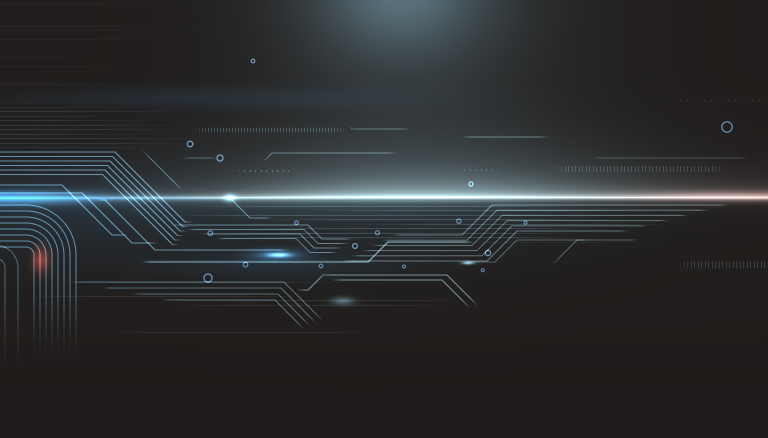
This background is drawn by a Shadertoy shader. Its source:

```glsl
// Dark circuit-board backdrop: a glowing horizon with bent wires, rings and data ticks.

float px; // size of one pixel in canvas units

float hash(float n) {
    n = fract(n * 0.1031);
    n *= n + 33.33;
    return fract(n * (n + n));
}

float stroke(float d, float halfWidth) {
    return clamp((halfWidth - d) / px + 0.5, 0.0, 1.0);
}

float span(float x, float a, float b, float soft) {
    return smoothstep(a, a + soft, x) * (1.0 - smoothstep(b - soft, b, x));
}

// Horizontal wire from a to b that climbs by "rise" at 45 degrees after "bend"
float wire(vec2 p, float a, float b, float y, float bend, float rise) {
    float run = p.x - bend, size = abs(rise);
    float d = abs(p.y - y - sign(rise) * clamp(run, 0.0, size));
    if (run > 0.0 && run < size) d *= 0.707;
    return stroke(d, 0.005) * span(p.x, a, b, 0.12);
}

float ring(vec2 p, float x, float y, float r) {
    return stroke(abs(length(p - vec2(x, y)) - r), 0.006);
}

// Row of upright marks
float ticks(vec2 p, float a, float b, float y, float h, float gap) {
    float d = abs(fract(p.x / gap) - 0.5) * gap;
    return stroke(d, 0.003) * stroke(abs(p.y - y), h) * span(p.x, a, b, 0.2);
}

float spot(vec2 p, float x, float y, float w, float h) {
    vec2 q = (p - vec2(x, y)) / vec2(w, h);
    return exp(-dot(q, q));
}

// Nested quarter turns running right, then down
float corner(vec2 p, vec2 c, float inner, float count, float gap) {
    vec2 q = p - c;
    float d = q.y < 0.0 ? q.x : (q.x < 0.0 ? q.y : length(q));
    float k = clamp(round((d - inner) / gap), 0.0, count);
    return stroke(abs(d - inner - k * gap), 0.005) * smoothstep(-1.1, -0.1, q.y);
}

void mainImage(out vec4 fragColor, in vec2 fragCoord) {
    // The canvas is 7.68 units wide
    px = 7.68 / iResolution.x;
    vec2 p = fragCoord * px;
    float up = p.y - 2.4;
    float centre = spot(p, 4.2, p.y, 2.1, 1.0);
    vec3 cool = vec3(0.6, 0.88, 1.0), blue = vec3(0.2, 0.65, 1.0);

    // Backdrop, overhead light and haze around the horizon
    vec3 col = vec3(0.127, 0.114, 0.109) * (0.92 + 0.08 * smoothstep(0.0, 1.5, p.y));
    col += cool * (0.24 * spot(p, 4.0, 4.5, 0.8, 0.65) + 0.14 * spot(p, 4.1, 4.4, 1.5, 1.3));
    if (up > 0.0) {
        col += vec3(0.36, 0.45, 0.47) * exp(-up / 0.2) * centre;
        col += cool * 0.14 * exp(-up * up / 0.6) * centre;
        col += vec3(0.2, 0.16, 0.16) * exp(-up / 0.12) * smoothstep(4.5, 7.7, p.x);
    } else {
        col += vec3(0.07, 0.15, 0.19) * exp(up / 0.3) * spot(p, 3.6, p.y, 2.4, 1.0);
    }
    col += blue * 0.08 * (spot(p, 2.8, 1.72, 1.1, 0.13) + spot(p, 2.0, 3.4, 1.9, 0.1) + spot(p, 0.6, 2.3, 1.4, 0.55));

    // Faint streaks, one per row, left of the overhead light and under the horizon
    float row = floor(p.y / 0.045);
    float start = hash(row + 7.0) * 2.5;
    float high = span(p.y, 2.85, 3.35, 0.1) + 0.35 * step(0.7, hash(row)) * step(3.3, p.y);
    float streak = 0.2 * high * (1.0 - smoothstep(0.6, 2.2, p.x + start * 0.3));
    streak += 0.28 * span(p.y, 1.92, 2.4, 0.1) * span(p.x, 1.3 + start, 5.6 + start * 0.6, 1.2);
    streak += 0.16 * step(0.72, hash(row + 31.0)) * span(p.y, 0.9, 1.9, 0.2) * span(p.x, start, start + 3.2, 1.0);
    col += cool * streak * stroke(abs(fract(p.y / 0.045) - 0.5) * 0.045, 0.003);

    // Wire bundles
    float w = 0.0;
    for (float k = 0.0; k < 6.0; k++) {
        w += wire(p, -0.3, 1.95 - 0.03 * k, 2.86 - 0.045 * k, 1.15 - 0.025 * k, -0.7);
        w += 0.75 * wire(p, 3.9 - 0.1 * k, 7.3 - 0.2 * k, 2.03 - 0.052 * k, 4.62 + 0.05 * k, 0.3);
        if (k < 4.0) {
            w += 0.8 * wire(p, 1.7 + 0.15 * k, 3.55 - 0.05 * k, 2.13 - 0.045 * k, 3.08 - 0.04 * k, -0.14);
            w += 0.7 * wire(p, 0.7 + 0.3 * k, 3.25 - 0.06 * k, 1.56 - 0.06 * k, 2.84 - 0.03 * k, -0.52);
        }
        if (k < 2.0) {
            w += wire(p, 3.2 + 0.1 * k, 4.8 - 0.08 * k, 1.63 - 0.05 * k, 4.47 - 0.05 * k, -0.32);
            w += wire(p, -0.3, 1.3 + 0.3 * k, 2.53 - 0.08 * k, 0.62 + 0.2 * k, -0.5);
            w += 0.6 * wire(p, 4.6 + 0.9 * k, 6.4 - 0.5 * k, 1.76, 4.95 + 0.6 * k, 0.22);
        }
    }
    // Single wires
    w += 1.3 * wire(p, 1.4, 4.75, 1.76, 3.68, 0.2) + wire(p, 2.95, 3.3, 1.48, 3.08, 0.15);
    w += wire(p, 0.95, 2.9, 2.38, 1.05, -0.5) + 0.7 * wire(p, 1.4, 1.85, 2.9, 1.4, -0.4);
    w += 0.8 * wire(p, 2.25, 2.75, 2.4, 2.3, -0.2) + 0.7 * wire(p, 2.6, 3.98, 2.78, 2.65, 0.07);
    w += 0.6 * wire(p, 3.45, 4.12, 3.16, 3.45, -0.07) + 0.7 * wire(p, 4.6, 5.5, 3.01, 9.0, 0.0);
    w += 0.4 * wire(p, 5.9, 7.5, 2.8, 9.0, 0.0) + 0.6 * wire(p, 1.8, 2.2, 2.8, 9.0, 0.0);
    w += corner(p, vec2(0.26, 1.83), 0.08, 7.0, 0.06) + 0.7 * corner(p, vec2(-0.05, 1.7), 0.1, 1.0, 0.13);
    col += mix(vec3(0.25, 0.42, 0.52), vec3(0.33, 0.44, 0.47), smoothstep(0.0, 4.0, p.x)) * min(w, 1.4);

    // Tick and dot rows
    float marks = ticks(p, 1.9, 3.5, 3.08, 0.022, 0.03) + ticks(p, 5.5, 7.3, 2.69, 0.03, 0.035);
    marks += ticks(p, 6.75, 7.9, 1.73, 0.035, 0.035) + ticks(p, 6.5, 7.9, 3.37, 0.006, 0.06);
    marks += 2.0 * (ticks(p, 2.3, 3.0, 2.67, 0.008, 0.055) + ticks(p, 4.5, 5.05, 2.68, 0.006, 0.055));
    col += cool * 0.28 * marks;

    // Large rings, then small ones scattered over the middle
    float rings = ring(p, 7.27, 3.11, 0.052) + ring(p, 2.08, 1.6, 0.04);
    rings += ring(p, 1.9, 2.94, 0.028) + ring(p, 2.2, 2.8, 0.03) + ring(p, 4.88, 1.85, 0.026);
    rings += ring(p, 3.55, 1.92, 0.024) + ring(p, 4.71, 2.54, 0.02) + ring(p, 2.53, 3.77, 0.018);
    for (float k = 0.0; k < 9.0; k++) {
        float y = 2.18 - 0.4 * mod(k, 2.0) - 0.15 * hash(k + 50.0);
        rings += 0.8 * ring(p, 2.0 + 0.4 * k + 0.2 * hash(k + 3.0), y, 0.014 + 0.01 * hash(k + 90.0));
    }
    col += vec3(0.3, 0.47, 0.62) * rings;

    // Horizon beam, blue at the left end and rosy at the right
    vec3 beam = mix(vec3(0.25, 0.65, 0.95), vec3(0.75, 0.87, 0.88), smoothstep(0.0, 2.8, p.x));
    beam = mix(beam, vec3(0.92, 0.76, 0.74), smoothstep(5.0, 7.5, p.x));
    col += beam * (0.7 * exp(-abs(up) / 0.018) + exp(-abs(up) / 0.07) * (0.09 + 0.13 * centre));
    col += beam * (0.6 * spot(p, 0.1, 2.4, 0.75, 0.07) + 0.27 * spot(p, 7.4, 2.42, 1.0, 0.05));

    // Sparks
    col += cool * (0.8 * spot(p, 2.79, 1.83, 0.11, 0.022) + 0.75 * spot(p, 4.68, 1.75, 0.06, 0.016));
    col += cool * (0.35 * spot(p, 3.43, 1.37, 0.11, 0.04) + 0.6 * spot(p, 2.3, 2.4, 0.06, 0.04));
    col += blue * 0.38 * spot(p, 2.76, 1.83, 0.26, 0.06);
    col += vec3(0.42, 0.1, 0.06) * spot(p, 0.41, 1.78, 0.08, 0.12);

    fragColor = vec4(min(col, 1.0), 1.0);
}
```
